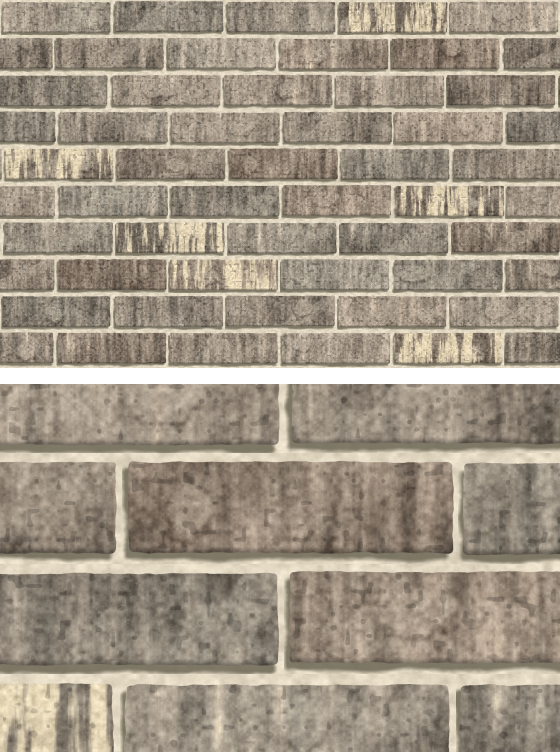
Top: the whole. Bottom: its middle third, enlarged.
A Shadertoy shader for this texture:

```glsl
const vec2 GRID = vec2(5.0, 10.0);      // bricks across, courses down
const vec2 CELL = vec2(3.06, 1.0);      // brick pitch in course heights
const vec2 HALF_BRICK = vec2(1.475, 0.412);
const vec3 MORTAR = vec3(0.89, 0.85, 0.765);
const vec3 SHADOW = vec3(0.42, 0.40, 0.33);
const vec3 DARK_CLAY = vec3(0.33, 0.285, 0.245);
const vec3 PALE_CLAY = vec3(0.84, 0.79, 0.715);
const vec3 CREAM = vec3(0.95, 0.89, 0.75);

float hash(vec2 p) {
    return fract(sin(dot(p, vec2(127.1, 311.7))) * 43758.5453);
}

float noise(vec2 p) {
    vec2 i = floor(p), f = fract(p);
    f = f * f * (3.0 - 2.0 * f);
    return mix(mix(hash(i), hash(i + vec2(1, 0)), f.x),
               mix(hash(i + vec2(0, 1)), hash(i + vec2(1, 1)), f.x), f.y);
}

float fbm(vec2 p) {
    float sum = 0.0, amp = 0.533;
    for (int i = 0; i < 4; i++) {
        sum += amp * noise(p);
        p = p * 2.03 + 17.3;
        amp *= 0.5;
    }
    return sum;
}

float boxDistance(vec2 p, vec2 halfSize, float radius) {
    vec2 d = abs(p) - halfSize + radius;
    return length(max(d, 0.0)) + min(max(d.x, d.y), 0.0) - radius;
}

float coverage(float d, float blur) {
    return 1.0 - smoothstep(-blur, blur, d);
}

// Pale scooped dent: x is the fill, y the shaded lower rim
vec2 dent(vec2 p, vec2 id) {
    vec2 center = vec2(hash(id + 3.1) - 0.5, hash(id + 5.7) - 0.5) * vec2(2.0, 0.3);
    vec2 size = vec2(0.22 + 0.2 * hash(id + 8.2), 0.24);
    vec2 q = (p - center) / size;
    float r = length(q) + 0.5 * (noise(p * 7.0 + id * 9.0) - 0.5);
    float present = step(0.55, hash(id + 11.9));
    float rim = exp(-40.0 * (r - 1.0) * (r - 1.0)) * smoothstep(-0.1, 0.8, q.y);
    return present * vec2(1.0 - smoothstep(0.75, 1.05, r), rim);
}

// Diagonal band where the surface was smeared smooth
float smear(vec2 p, vec2 id) {
    float slant = p.x + p.y * (1.2 + hash(id + 2.4)) + 0.4 * noise(p * 4.0 + id);
    float start = 2.4 * hash(id + 6.6) - 1.3;
    float band = smoothstep(start, start + 0.1, slant)
               * (1.0 - smoothstep(start + 0.5, start + 1.0, slant));
    return band * step(0.55, hash(id + 14.3));
}

vec3 brickColor(vec2 p, vec2 id) {
    vec2 seed = id * vec2(13.7, 7.9);
    float streak = fbm(p * vec2(7.0, 0.8) + seed);
    float fine = fbm(p * vec2(17.0, 2.2) + seed + 40.0);
    float cloud = fbm(p * vec2(1.3, 1.6) + seed + 80.0);
    float grain = fbm(p * 19.0 + seed);

    // Per brick tone, vertical streaks and grit
    float tone = 0.55 + 0.32 * (hash(id + 1.3) - 0.5);
    tone += 0.75 * (streak - 0.5) + 0.4 * (fine - 0.5) + 0.45 * (cloud - 0.5);
    tone = mix(tone, 0.68 + 0.25 * (fine - 0.5), 0.65 * smear(p, id));
    vec2 scoop = dent(p, id);
    tone = mix(tone, 0.76, 0.6 * scoop.x) - 0.2 * scoop.y;
    tone += 0.6 * (grain - 0.5);
    vec3 color = mix(DARK_CLAY, PALE_CLAY, clamp(tone, 0.0, 1.15));

    // Warm to grey drift
    float hue = hash(id + 9.4) + streak - 1.0;
    color += vec3(0.025, -0.005, -0.015) * hue;

    // Cream glaze, heavy on a few bricks and faint elsewhere
    float glaze = step(0.82, hash(id + 21.7));
    float limit = mix(0.68, 0.42, glaze);
    float cream = smoothstep(limit, limit + 0.16, 0.6 * streak + 0.25 * fine + 0.15 * cloud);
    color = mix(color, CREAM - 0.3 * (0.5 - grain), 0.8 * cream);

    // Dark pits
    float pits = smoothstep(0.74, 0.88, noise(p * 15.0 + seed));
    return color * (1.0 - 0.2 * pits);
}

void mainImage(out vec4 fragColor, in vec2 fragCoord) {
    vec2 uv = fragCoord / iResolution.xy;
    float pixel = GRID.y / iResolution.y;

    // Running bond with slightly uneven courses, counted from the top
    vec2 wall = vec2(uv.x, 1.0 - uv.y) * GRID + vec2(0.0, 0.04);
    float course = floor(wall.y);
    wall.x += 0.5 * mod(course, 2.0) + 0.06 * (hash(vec2(course, 4.0)) - 0.5);
    vec2 id = vec2(mod(floor(wall.x), GRID.x), course);
    vec2 p = (fract(wall) - 0.5) * CELL;
    vec2 surface = wall * CELL;

    // Ragged brick outline, with its shadow thrown down and to the left
    vec2 shift = vec2(hash(id + 31.0), hash(id + 37.0)) - 0.5;
    vec2 local = p - shift * vec2(0.04, 0.025);
    float ragged = 0.035 * (fbm(surface * 6.0) - 0.5);
    float brick = boxDistance(local, HALF_BRICK, 0.04) + ragged;
    float shade = boxDistance(local - vec2(-0.04, 0.065), HALF_BRICK, 0.04)
                + 0.09 * (fbm(surface * vec2(3.0, 5.0) + 9.0) - 0.5);

    vec3 color = MORTAR + 0.22 * (fbm(surface * 12.0) - 0.5);
    color = mix(color, SHADOW, 0.85 * coverage(shade, 0.025 + 0.5 * pixel));

    // Brick face with worn, darker lower edge
    vec3 face = brickColor(local, id);
    float lowerEdge = smoothstep(-0.06, 0.0, brick) * smoothstep(0.2, 0.4, local.y);
    face *= 1.0 - 0.3 * lowerEdge;
    color = mix(color, face, coverage(brick, 0.7 * pixel));

    fragColor = vec4(clamp(color, 0.0, 1.0), 1.0);
}
```
